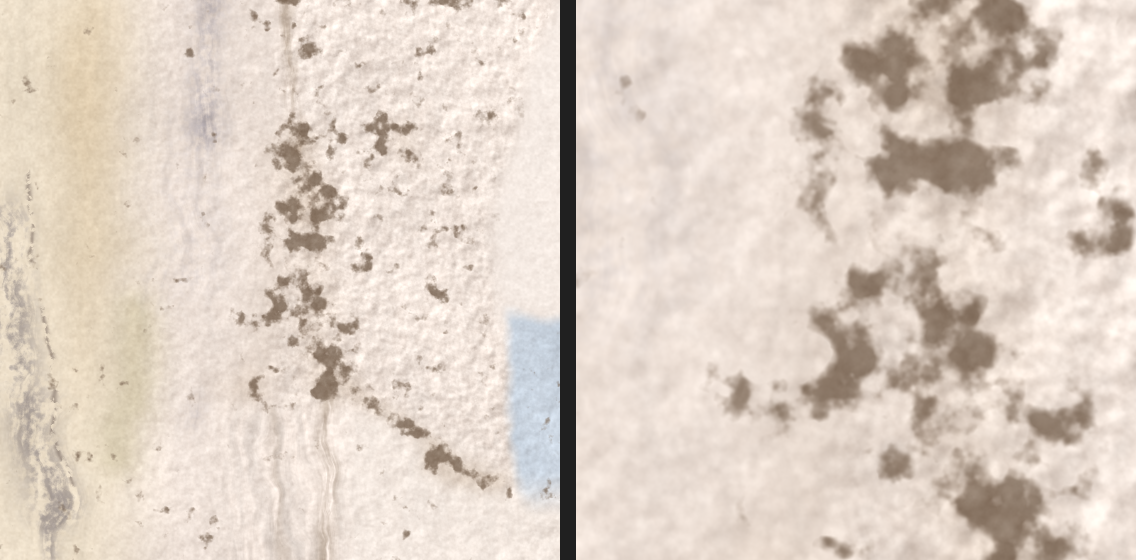
Left: the whole. Right: its middle third, enlarged.
Write a Shadertoy shader that draws this texture.

```glsl
float hash(vec2 p) {
    vec3 q = fract(p.xyx * 0.1031);
    q += dot(q, q.yzx + 33.33);
    return fract((q.x + q.y) * q.z);
}

float noise(vec2 p) {
    vec2 i = floor(p), f = fract(p);
    f = f * f * (3.0 - 2.0 * f);
    return mix(mix(hash(i), hash(i + vec2(1, 0)), f.x),
               mix(hash(i + vec2(0, 1)), hash(i + 1.0), f.x), f.y);
}

float fbm(vec2 p) {
    float sum = 0.0, amp = 0.533;
    for (int i = 0; i < 4; i++) {
        sum += amp * noise(p);
        p = mat2(1.6, 1.2, -1.2, 1.6) * p + 17.3;
        amp *= 0.5;
    }
    return sum;
}

// Soft elliptical patch
float blob(vec2 p, vec2 centre, vec2 radius) {
    vec2 q = (p - centre) / radius;
    return exp(-dot(q, q));
}

// Soft line between two points
float stroke(vec2 p, vec2 a, vec2 b, float width) {
    vec2 ab = b - a;
    float t = clamp(dot(p - a, ab) / dot(ab, ab), 0.0, 1.0);
    float d = length(p - a - ab * t) / width;
    return exp(-d * d);
}

float plasterHeight(vec2 p) {
    return fbm(p * 46.0) + 0.35 * noise(p * 24.0);
}

void mainImage(out vec4 fragColor, in vec2 fragCoord) {
    vec2 p = fragCoord / iResolution.xy;
    vec2 wobble = vec2(fbm(p * 9.0), fbm(p * 9.0 + 41.0)) - 0.5;
    vec2 w = p + 0.05 * wobble;
    float cloud = fbm(p * 5.0 + 7.0);
    float grain = fbm(p * 105.0);
    float streak = fbm(vec2(p.x * 75.0 + 5.0 * wobble.x, p.y * 9.0));

    // Zones of the wall
    float smoothEdge = 0.86 + 0.26 * max(w.y - 0.62, 0.0) + 0.02 * (1.0 - w.y);
    float smoothWhite = smoothstep(0.0, 0.05, w.x - smoothEdge) * smoothstep(0.38, 0.44, w.y);
    float blueEdge = 0.895 + 0.22 * max(0.27 - w.y, 0.0);
    float blue = smoothstep(0.0, 0.025, w.x - blueEdge)
               * smoothstep(0.07, 0.17, w.y) * smoothstep(0.45, 0.42, w.y);
    float coarse = smoothstep(0.44, 0.53, w.x) * (1.0 - smoothWhite) * (1.0 - 0.75 * blue);
    float lower = smoothstep(0.33, 0.22, w.y + 0.4 * max(w.x - 0.62, 0.0));
    coarse *= 1.0 - 0.55 * lower;
    float rough = max(coarse, 0.18 + 0.27 * smoothstep(0.18, 0.32, w.x) * (1.0 - smoothWhite));

    // Base paint, warm on the left and pale pink on the right
    vec3 col = mix(vec3(0.935, 0.88, 0.795), vec3(0.945, 0.893, 0.855),
                   smoothstep(0.14, 0.34, w.x));
    col += 0.1 * (cloud - 0.5);
    col = mix(col, vec3(0.97, 0.93, 0.895), 0.6 * lower * smoothstep(0.58, 0.66, w.x));
    col = mix(col, vec3(0.97, 0.93, 0.90), 0.85 * smoothWhite);

    // Ochre, olive and violet washes
    float ochre = blob(w, vec2(0.16, 0.86), vec2(0.055, 0.24))
                + 0.5 * blob(w, vec2(0.15, 0.5), vec2(0.06, 0.25));
    float olive = stroke(w, vec2(0.25, 0.43), vec2(0.22, 0.19), 0.045);
    float violet = 0.9 * stroke(w, vec2(0.39, 1.0), vec2(0.37, 0.78), 0.03)
                 + 0.4 * stroke(w, vec2(0.36, 0.78), vec2(0.33, 0.52), 0.06)
                 + 0.5 * blob(w, vec2(0.35, 0.27), vec2(0.025, 0.035));
    col = mix(col, vec3(0.86, 0.77, 0.63), 0.55 * ochre);
    col = mix(col, vec3(0.82, 0.77, 0.65), 0.7 * olive);
    col = mix(col, vec3(0.74, 0.70, 0.70), violet * smoothstep(0.3, 0.75, 0.5 * (streak + grain)));
    col = mix(col, vec3(0.79, 0.835, 0.885) + 0.18 * (cloud - 0.5), 0.93 * blue);

    // Scraped grey marks and thin scratches at the left
    float scrape = stroke(w, vec2(0.012, 0.6), vec2(0.03, 0.34), 0.035)
                 + stroke(w, vec2(0.06, 0.27), vec2(0.1, 0.1), 0.04)
                 + 0.8 * stroke(w, vec2(0.09, 0.1), vec2(0.1, 0.0), 0.015);
    float scratch = stroke(w, vec2(0.055, 0.68), vec2(0.058, 0.53), 0.004)
                  + stroke(w, vec2(0.07, 0.45), vec2(0.125, 0.14), 0.004);
    float worn = smoothstep(0.38, 0.68, 0.55 * streak + 0.45 * grain);
    col = mix(col, vec3(0.57, 0.53, 0.52), 0.75 * min(scrape, 1.0) * worn);
    col = mix(col, vec3(0.52, 0.46, 0.42), 0.6 * min(scratch, 1.0) * smoothstep(0.4, 0.6, grain));

    // Vertical drag lines
    float drag = smoothstep(0.34, 0.2, w.y) * smoothstep(0.38, 0.46, w.x) * smoothstep(0.63, 0.57, w.x);
    col *= 1.0 - (0.06 + 0.22 * drag) * (streak - 0.4) * (1.0 - 0.7 * smoothWhite);
    float groove = stroke(w, vec2(0.505, 1.0), vec2(0.535, 0.74), 0.011)
                 + 0.9 * stroke(w, vec2(0.595, 0.28), vec2(0.57, 0.0), 0.018)
                 + 0.4 * stroke(w, vec2(0.495, 0.26), vec2(0.5, 0.0), 0.01);
    col = mix(col, vec3(0.64, 0.56, 0.48), 0.65 * min(groove, 1.0) * smoothstep(0.2, 0.65, streak));

    // Crumbled cracks gather the deepest pits
    float crack = 0.8 * stroke(w, vec2(0.54, 0.75), vec2(0.56, 0.64), 0.035)
                + 0.55 * stroke(w, vec2(0.56, 0.64), vec2(0.575, 0.37), 0.04)
                + 0.85 * blob(w, vec2(0.6, 0.315), vec2(0.045, 0.035))
                + 0.8 * blob(w, vec2(0.445, 0.31), vec2(0.05, 0.04))
                + 0.6 * stroke(w, vec2(0.64, 0.3), vec2(0.78, 0.18), 0.02)
                + 1.0 * stroke(w, vec2(0.77, 0.17), vec2(0.9, 0.145), 0.022)
                + 0.5 * blob(w, vec2(0.72, 0.74), vec2(0.04, 0.04))
                + 0.35 * stroke(w, vec2(0.5, 0.72), vec2(0.48, 0.38), 0.04);
    crack = min(crack, 1.0);
    col = mix(col, vec3(0.78, 0.70, 0.62), 0.45 * crack);

    // Relief lit from the upper left
    float relief = plasterHeight(p + vec2(-0.004, 0.005)) - plasterHeight(p);
    col *= 1.0 - rough * clamp(0.42 * relief, -0.09, 0.22) * vec3(0.92, 1.0, 1.05);

    // Dark pits
    float pitField = 0.65 * fbm(p * 44.0 + 90.0) + 0.35 * fbm(p * 21.0 + 30.0);
    float pit = smoothstep(0.0, 0.16, pitField - 0.7 + 0.12 * rough + 0.2 * crack);
    col = mix(col, vec3(0.47, 0.39, 0.32), 0.8 * pit * (1.0 - 0.9 * smoothWhite));

    // Fine surface grain
    col += (0.05 + 0.09 * rough) * (grain - 0.5) * vec3(0.9, 1.0, 1.05);
    col += 0.035 * (noise(p * 230.0) - 0.5);
    fragColor = vec4(clamp(col, 0.0, 1.0), 1.0);
}
```
